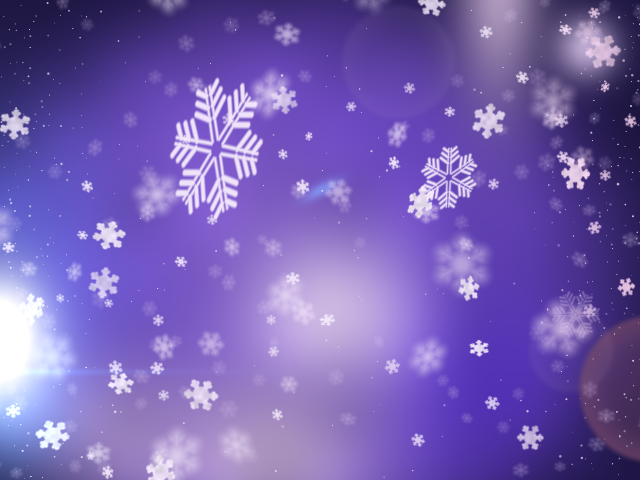
This background is drawn by a Shadertoy shader. Its source:

```glsl
// Violet winter backdrop: soft glows, lens flares and drifting snow crystals.
const float PI = 3.14159265;
const vec3 NAVY = vec3(0.11, 0.08, 0.25);
const vec3 VIOLET = vec3(0.39, 0.26, 0.72);
const vec3 INDIGO = vec3(0.32, 0.18, 0.77);
const vec3 BLUE = vec3(0.38, 0.41, 0.86);
const vec3 ORCHID = vec3(0.54, 0.39, 0.82);
const vec3 LILAC = vec3(0.87, 0.79, 0.94);
const vec3 HAZE = vec3(0.76, 0.67, 0.80);
const vec3 ROSE = vec3(0.97, 0.76, 0.90);
const vec3 BROWN = vec3(0.43, 0.27, 0.41);
const vec3 SNOW = vec3(0.96, 0.92, 0.99);
const float EDGE = 0.0026;  // softness of crisp flakes, in canvas heights

vec3 hash3(vec2 p) {
    vec3 q = fract(p.xyx * vec3(0.1031, 0.1030, 0.0973));
    q += dot(q, q.yxz + 33.33);
    return fract((q.xxy + q.yzz) * q.zyx);
}

float noise(vec2 p) {
    vec2 i = floor(p), f = fract(p);
    f *= f * (3.0 - 2.0 * f);
    return mix(mix(hash3(i).x, hash3(i + vec2(1, 0)).x, f.x),
               mix(hash3(i + vec2(0, 1)).x, hash3(i + vec2(1, 1)).x, f.x), f.y);
}

mat2 rotation(float a) { return mat2(cos(a), sin(a), -sin(a), cos(a)); }

float glow(vec2 p, vec2 centre, vec2 radius) {
    vec2 q = (p - centre) / radius;
    return exp(-dot(q, q));
}

float segment(vec2 p, vec2 a, vec2 b) {
    vec2 v = b - a;
    return length(p - a - v * clamp(dot(p - a, v) / dot(v, v), 0.0, 1.0));
}

// Fold the plane into half of one of six arms along +x.
vec2 foldSix(vec2 p) {
    float a = mod(atan(p.y, p.x) + PI / 6.0, PI / 3.0) - PI / 6.0;
    return length(p) * vec2(cos(a), abs(sin(a)));
}

float petalFlake(vec2 p) {
    vec2 f = foldSix(p);
    float d = min(length(f) - 0.50, segment(f, vec2(0), vec2(0.84, 0)) - 0.16);
    return min(d, segment(f, vec2(0.56, 0), vec2(0.74, 0.17)) - 0.11);
}

// Ornate crystal with twin rails and slanted barbs.
float crystal(vec2 p) {
    vec2 f = foldSix(p);
    float d = segment(f, vec2(0.13, 0.058), vec2(0.92, 0.045)) - 0.028;
    for (int i = 0; i < 3; i++) {
        float x = 0.46 + 0.18 * float(i), len = 0.32 - 0.06 * float(i);
        d = min(d, segment(f, vec2(x, 0.05), vec2(x, 0.05) + len * vec2(0.6, 0.8)) - 0.045);
    }
    return d;
}

// Flakes gather at lower left and upper right.
float crowding(vec2 p) {
    return 0.85 + 0.9 * glow(p, vec2(0.18, 0.2), vec2(0.28)) + 0.9 * glow(p, vec2(1.18, 0.75), vec2(0.25));
}

float scatterFlakes(vec2 p, float cell, float size, float soft, float density, float seed) {
    float cover = 0.0;
    for (int j = -1; j <= 1; j++)
    for (int i = -1; i <= 1; i++) {
        vec2 id = floor(p / cell) + vec2(i, j);
        vec3 h = hash3(id + seed), k = hash3(id + seed + 57.3);
        vec2 centre = (id + 0.1 + 0.8 * h.xy) * cell;
        if (h.z > density * crowding(centre)) continue;
        float r = size * mix(0.5, 1.0, k.x);
        vec2 q = rotation(k.y * 2.0 * PI) * (p - centre) / r;
        q.x /= mix(0.65, 1.0, sqrt(k.z));
        cover = max(cover, (1.0 - smoothstep(-soft, soft, petalFlake(q) * r)) * mix(1.0, 0.7, k.z * k.z));
    }
    return cover;
}

float specks(vec2 p, float cell, float density) {
    vec2 id = floor(p / cell);
    vec3 h = hash3(id + 311.0), k = hash3(id + 97.0);
    float r = mix(0.0012, 0.0030, k.x * k.x);
    float d = length(p - (id + 0.2 + 0.6 * h.xy) * cell);
    return step(h.z, density) * (1.0 - smoothstep(r * 0.3, r * 1.4, d)) * mix(0.2, 0.8, k.y);
}

float heroFlake(vec2 p, vec2 centre, float r, float turn, float squash) {
    vec2 q = rotation(turn) * (p - centre) / r;
    q.x /= squash;
    return 1.0 - smoothstep(-EDGE, EDGE, crystal(q) * r * squash);
}

float lensDisc(vec2 p, vec2 centre, float r) {
    float d = length(p - centre);
    return (1.0 - smoothstep(r - 0.012, r + 0.006, d)) * (0.55 + 0.45 * smoothstep(0.5 * r, r, d));
}

void mainImage(out vec4 fragColor, in vec2 fragCoord) {
    vec2 p = fragCoord / iResolution.y;
    p.x += 0.5 * (4.0 / 3.0 - iResolution.x / iResolution.y);

    // Backdrop and soft light
    float reach = length((p - vec2(0.62, 0.42)) * vec2(0.88, 1.0));
    vec3 c = mix(VIOLET, NAVY, smoothstep(0.36, 0.74, reach));
    c = mix(c, BLUE, 0.75 * glow(p, vec2(0.02, 0.48), vec2(0.26, 0.3)));
    c = mix(c, ORCHID, 0.65 * glow(p, vec2(0.48, 0.58), vec2(0.24, 0.27)));
    c = mix(c, INDIGO, 0.75 * glow(p, vec2(0.98, 0.2), vec2(0.2, 0.22)));
    c = mix(c, HAZE, 0.55 * glow(p, vec2(0.24, 0.1), vec2(0.2, 0.16)));
    c = mix(c, LILAC, 0.92 * glow(p, vec2(0.69, 0.35), vec2(0.18, 0.17)));
    c = mix(c, HAZE, 0.85 * glow(p, vec2(0.56, 0.05), vec2(0.22, 0.17)));
    c = mix(c, HAZE, 0.85 * glow(p, vec2(1.04, 1.02), vec2(0.09, 0.24)));
    c = mix(c, LILAC, 0.8 * glow(p, vec2(1.22, 0.9), vec2(0.065)));
    c *= 0.92 + 0.16 * noise(p * 7.0);

    // Lens flares and glint
    c = mix(c, BROWN, 0.8 * lensDisc(p, vec2(1.36, 0.19), 0.155));
    c = mix(c, HAZE, 0.09 * lensDisc(p, vec2(0.83, 0.87), 0.12));
    c = mix(c, HAZE, 0.09 * lensDisc(p, vec2(1.19, 0.27), 0.09));
    c += vec3(0.05, 0.22, 0.2) * glow(rotation(-0.5) * (p - vec2(0.67, 0.605)), vec2(0), vec2(0.04, 0.013));

    // Snow, from far and blurred to near and crisp
    vec3 tint = mix(SNOW, ROSE, 0.6 * smoothstep(1.05, 1.3, p.x));
    c = mix(c, LILAC, 0.36 * scatterFlakes(p, 0.085, 0.017, 0.008, 0.42, 11.0));
    c = mix(c, tint, 0.75 * scatterFlakes(p, 0.21, 0.055, 0.024, 0.40, 23.0));
    c = mix(c, tint, 0.65 * scatterFlakes(p, 0.13, 0.026, 0.009, 0.28, 71.0));
    float sides = smoothstep(0.38, 0.68, abs(p.x - 0.667));
    c = mix(c, SNOW, specks(p, 0.0135, 0.02 + 0.24 * sides));
    vec3 frosted = tint * (0.88 + 0.16 * noise(p * 110.0));
    c = mix(c, tint, 0.92 * scatterFlakes(p, 0.10, 0.017, EDGE, 0.34, 37.0));
    c = mix(c, frosted, 0.97 * scatterFlakes(p, 0.155, 0.039, EDGE, 0.36, 131.0));

    // Ornate crystals
    c = mix(c, SNOW, 0.95 * heroFlake(p, vec2(0.451, 0.69), 0.15, 0.2, 0.62));
    c = mix(c, SNOW, 0.95 * heroFlake(p, vec2(0.935, 0.63), 0.068, 0.5, 0.85));
    c = mix(c, LILAC, 0.35 * heroFlake(p, vec2(1.2, 0.345), 0.05, 0.0, 1.0));

    // Bright sun at the left edge
    c += vec3(0.12, 0.36, 0.5) * glow(p, vec2(0.0, 0.2), vec2(0.13, 0.17));
    c = mix(c, vec3(1), min(1.0, 1.5 * glow(p, vec2(0.0, 0.29), vec2(0.095, 0.13))));
    c += vec3(0.02, 0.07, 0.1) * glow(p, vec2(0.0, 0.225), vec2(0.35, 0.007));
    fragColor = vec4(clamp(c, 0.0, 1.0), 1.0);
}
```
